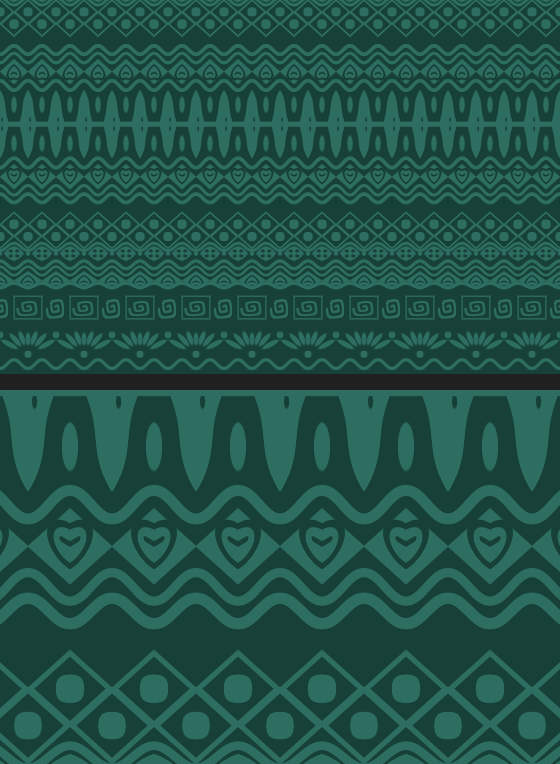
Top, the full canvas; bottom, a detail of the centre.
Give the GLSL for this pattern, as a Shadertoy shader.

```glsl
// Tribal textile bands in two greens: waves, hearts, spikes, diamonds, spirals, flowers.
// Each band is a signed distance repeated across the canvas; the bands above
// the spike axis are a reflection of those below it.

const float CELL = 38.4; // 20 cells across a 768 x 512 design space, y down

// Offset from the nearest repeat
float repeatX(float x, float period) {
    return x - period * floor(x / period + 0.5);
}

// Sine ribbon; a positive amplitude puts its crest on the cell boundary
float wave(vec2 p, float y, float amp, float width) {
    float k = 6.28318 / CELL;
    float slope = amp * k * sin(k * p.x);
    return abs(p.y - y + amp * cos(k * p.x)) / sqrt(1.0 + slope * slope) - 0.5 * width;
}

float diamond(vec2 p, float r) {
    return (abs(p.x) * 0.9 + abs(p.y) - r) * 0.74;
}

float ellipse(vec2 p, vec2 r) {
    return (length(p / r) - 1.0) * min(r.x, r.y);
}

float roundedDot(vec2 p, float r) {
    return sqrt(length(p * p)) * 0.5 + length(p) * 0.5 - r;
}

// Solid diamond with a nested heart and a cut chevron, heart tip at +y
float heartDiamond(vec2 p) {
    float bend = p.y + 0.6 * abs(p.x);
    float heart = length(vec2(p.x, bend));
    float d = max(diamond(p, 17.5), 10.5 - heart);
    float chevron = length(vec2(max(abs(p.x) - 3.5, 0.0), bend + 1.0)) - 1.3;
    return min(d, max(heart - 7.5, -chevron));
}

// Squarish spiral that stops after a whole number of turns
float spiral(vec2 p, float pitch, float turns, float width) {
    float s = sqrt(length(p * p)) / pitch - atan(p.y, p.x) / 6.28318;
    float arm = floor(s);
    return arm >= 0.0 && arm < turns ? abs(fract(s) - 0.5) * pitch - 0.5 * width : 9.0;
}

float spikes(float a, float b, float y) {
    float t = (y - 170.0) / 47.0;
    float halfWidth = 13.0 * pow(max(1.0 - t, 0.0), 0.8) - 1.2 * sin(6.28318 * t);
    float d = max((abs(a) - halfWidth) * 0.95, y - 217.0);
    d = max(d, -ellipse(vec2(a - 3.0, y - 176.0), vec2(1.2, 3.2)));
    d = min(d, ellipse(vec2(b, y - 196.5), vec2(3.7, 11.0)));
    return min(d, y - 173.5);
}

float heartBand(vec2 p, float b) {
    float d = min(wave(p, 223.0, -6.5, 5.0), heartDiamond(vec2(b, p.y - 242.0)));
    d = min(d, wave(p, 260.5, 6.5, 4.2));
    return min(d, wave(p, 271.5, 5.8, 5.2));
}

float diamondBand(vec2 p, float a, float b) {
    vec2 upper = vec2(b, p.y - 307.0);
    vec2 lower = vec2(a, p.y - 323.8);
    float d = min(abs(diamond(upper, 16.3)), abs(diamond(lower, 16.3))) - 1.2;
    d = min(d, min(roundedDot(upper, 6.5), roundedDot(lower, 6.3)));
    return min(d, wave(p, 338.0, -5.0, 4.0));
}

float lensBand(float a, float b, float y) {
    vec2 q = vec2(b, y - 347.0);
    vec2 s = abs(q * vec2(0.75, 1.0));
    float lens = length(s) * 0.5 + (s.x + s.y) * 0.45 - 9.8;
    lens = max(lens, -ellipse(abs(q) - vec2(4.3, 3.4), vec2(2.8, 2.1)));
    return min(lens, length(vec2(a, q.y)) - 3.0);
}

float chevronBand(vec2 p, float a) {
    float d = min(wave(p, 362.5, 5.3, 4.5), wave(p, 371.0, 5.8, 3.5));
    d = min(d, heartDiamond(vec2(a, (384.0 - p.y) * 1.35)) * 0.8);
    return min(d, wave(p, 390.5, -3.0, 5.0));
}

float spiralBand(float a, float b, float y) {
    vec2 box = abs(vec2(b, y - 421.0)) - vec2(19.0, 15.5);
    float d = abs(max(box.x, box.y)) - 0.9;
    d = min(d, spiral(vec2(b * 0.8, y - 421.0), 5.8, 2.0, 2.6));
    return min(d, spiral(vec2(a * 1.2, y - 421.0), 7.5, 2.0, 3.6));
}

float flowerBand(float a, float b, float y) {
    vec2 base = vec2(b, y - 485.0);
    float d = min(roundedDot(base, 4.8), roundedDot(vec2(a, y - 458.5), 4.6));
    for (float i = -3.0; i <= 3.0; i++) {
        float angle = 0.36 * i, side = abs(i);
        vec2 along = vec2(sin(angle), -cos(angle));
        vec2 q = vec2(dot(base, vec2(-along.y, along.x)), dot(base, along));
        d = min(d, ellipse(q - vec2(0.0, 21.0 + 2.6 * side), vec2(3.4, 8.5 + 1.4 * side)));
    }
    return d;
}

void mainImage(out vec4 fragColor, in vec2 fragCoord) {
    vec2 p = vec2(fragCoord.x, iResolution.y - fragCoord.y) / iResolution.xy * vec2(768.0, 512.0);
    p.y = 170.0 + abs(p.y - 170.0); // reflect about the spike axis
    float a = repeatX(p.x, CELL), b = repeatX(p.x - 0.5 * CELL, CELL);
    float wideA = repeatX(p.x, 2.0 * CELL), wideB = repeatX(p.x - CELL, 2.0 * CELL);

    float d = min(spikes(a, b, p.y), heartBand(p, b));
    d = min(d, min(diamondBand(p, a, b), lensBand(a, b, p.y)));
    d = min(d, min(chevronBand(p, a), spiralBand(wideA, wideB, p.y)));
    d = min(d, min(flowerBand(wideA, wideB, p.y), wave(p, 498.5, -6.0, 4.6)));

    float pixel = 768.0 / iResolution.x;
    float ink = smoothstep(0.6 * pixel, -0.6 * pixel, d);
    fragColor = vec4(mix(vec3(0.09, 0.25, 0.22), vec3(0.18, 0.43, 0.38), ink), 1.0);
}
```
